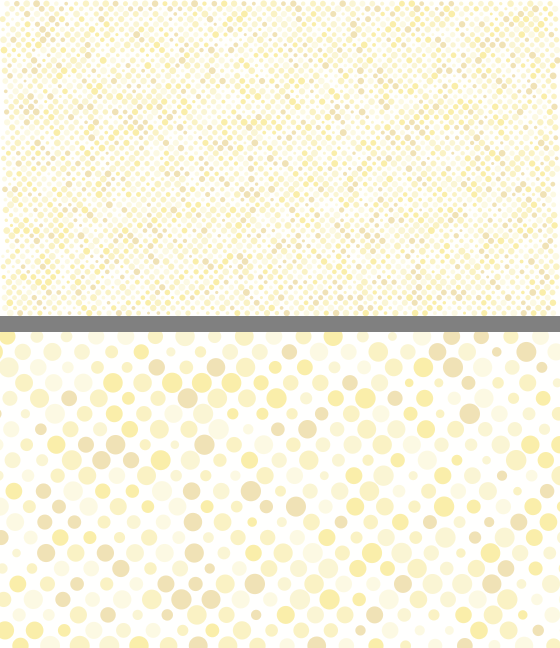
Top, the full canvas; bottom, a detail of the centre.
This pattern is drawn by a WebGL 1 fragment shader. Its source:

```glsl
precision highp float;
// Staggered field of pale yellow and tan dots with random sizes on white.

uniform vec2 u_resolution;

// Lengths are in canvas heights, with y measured down from the top.
const float ROW_STEP = 0.01632;
const float COLUMN_STEP = 0.03125;
const float ROW_SHIFT = 0.01632;           // sideways step from row to row
const vec2 FIRST_DOT = vec2(0.0220, 0.0116);
const float MIN_RADIUS = 0.0045;
const float MAX_RADIUS = 0.0108;
const float SIZE_BIAS = 0.65;              // below 1 favours large dots
const float MARGIN = 0.0080;               // no dot centre lies closer to the border

const vec3 PAPER = vec3(1.0, 1.0, 0.996);
const vec3 TAN = vec3(0.942, 0.885, 0.715);
const vec3 YELLOW = vec3(0.980, 0.935, 0.665);
const vec3 BUTTER = vec3(0.980, 0.950, 0.770);
const vec3 CREAM = vec3(0.982, 0.960, 0.830);
const vec3 IVORY = vec3(0.990, 0.978, 0.890);

float hash(vec2 p) {
  return fract(sin(dot(p, vec2(127.1, 311.7))) * 43758.545);
}

// Weighted choice among the five dot colours.
vec3 dotColor(float pick) {
  vec3 color = TAN;
  color = mix(color, YELLOW, step(0.17, pick));
  color = mix(color, BUTTER, step(0.33, pick));
  color = mix(color, CREAM, step(0.62, pick));
  color = mix(color, IVORY, step(0.82, pick));
  return color;
}

float insideMargin(vec2 center, vec2 size) {
  vec2 inside = step(vec2(MARGIN), center) * step(center, size - MARGIN);
  return inside.x * inside.y;
}

void main() {
  vec2 size = vec2(u_resolution.x / u_resolution.y, 1.0);
  vec2 p = gl_FragCoord.xy / u_resolution.y;
  p.y = 1.0 - p.y;
  float pixel = 1.0 / u_resolution.y;

  vec3 color = PAPER;
  float nearestRow = floor((p.y - FIRST_DOT.y) / ROW_STEP + 0.5);

  // Large dots reach into the neighbouring rows.
  for (int i = -1; i <= 1; i++) {
    float row = nearestRow + float(i);
    float rowStart = FIRST_DOT.x + mod(row * ROW_SHIFT, COLUMN_STEP);
    float column = floor((p.x - rowStart) / COLUMN_STEP + 0.5);
    vec2 center = vec2(rowStart + column * COLUMN_STEP, FIRST_DOT.y + row * ROW_STEP);

    vec2 id = vec2(column, row);
    float radius = mix(MIN_RADIUS, MAX_RADIUS, pow(hash(id + 3.7), SIZE_BIAS));
    float edge = length(p - center) - radius;
    float cover = clamp(0.5 - edge / pixel, 0.0, 1.0) * insideMargin(center, size);
    color = mix(color, dotColor(hash(id + 41.3)), cover);
  }

  gl_FragColor = vec4(color, 1.0);
}
```
